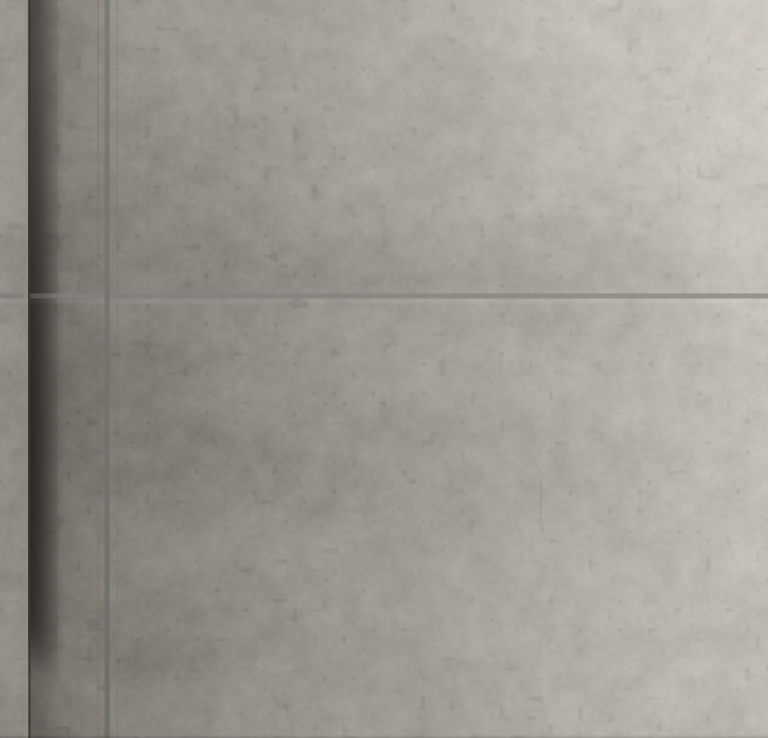
Give the GLSL for this texture, as a Shadertoy shader.

```glsl
float hash(vec2 p) {
    vec3 q = fract(vec3(p.xyx) * 0.1031);
    q += dot(q, q.yzx + 33.33);
    return fract((q.x + q.y) * q.z);
}

float noise(vec2 p) {
    vec2 i = floor(p), f = fract(p);
    f = f * f * (3.0 - 2.0 * f);
    return mix(mix(hash(i), hash(i + vec2(1, 0)), f.x),
               mix(hash(i + vec2(0, 1)), hash(i + vec2(1, 1)), f.x), f.y);
}

float fbm(vec2 p) {
    float sum = 0.0, amp = 0.5;
    for (int i = 0; i < 5; i++) {
        sum += amp * (noise(p) - 0.5);
        p = mat2(1.6, 1.2, -1.2, 1.6) * p + 17.3;
        amp *= 0.6;
    }
    return sum;
}

// Soft coverage of a straight line
float line(float x, float center, float halfWidth, float aa) {
    return 1.0 - smoothstep(halfWidth - aa, halfWidth + aa, abs(x - center));
}

void mainImage(out vec4 fragColor, in vec2 fragCoord) {
    vec2 uv = fragCoord / iResolution.xy;
    vec2 p = fragCoord / iResolution.y;
    float aa = 0.8 / iResolution.y;
    float jointY = 0.599;

    // Light falling across the slabs, dimmest at mid height
    float midDim = exp(-pow((uv.y - 0.42) / 0.33, 2.0));
    float slab = 0.475 + 0.29 * uv.x + 0.045 * uv.y * uv.y - 0.025 * midDim;
    slab += 0.012 * smoothstep(0.0, 0.2, uv.y - jointY) - 0.006 * step(jointY, uv.y);

    // Recessed strip with a cast shadow that fades out near the floor
    float strip = 0.49 + 0.03 * uv.y - 0.055 * midDim;
    strip += 0.03 * smoothstep(0.07, 0.13, uv.x);
    float shadowEnd = smoothstep(0.07, 0.17, uv.y + 0.8 * (uv.x - 0.04));
    float shadow = 1.0 - smoothstep(0.038, 0.088, uv.x);
    strip -= shadow * mix(0.09, 0.25 - 0.05 * smoothstep(0.6, 1.0, uv.y), shadowEnd);
    strip -= 0.025 * line(uv.x, 0.057, 0.018, aa) * shadowEnd;

    // Projecting panel at the far left
    float panel = 0.565 + 0.05 * uv.y - 0.035 * midDim - 0.7 * max(uv.x - 0.02, 0.0);

    float tone = mix(strip, slab, smoothstep(-aa, aa, uv.x - 0.1395));
    float onPanel = 1.0 - smoothstep(-aa, aa, uv.x - 0.0365);
    tone = mix(tone, panel, onPanel);

    // Mottled stone: broad clouds, fine grain and sparse pits
    float grain = 0.08 * fbm(p * vec2(5.0, 8.0)) + 0.065 * fbm(p * 42.0 + 9.0);
    grain += 0.018 * (noise(p * 190.0) - 0.5);
    grain -= 0.035 * smoothstep(0.83, 0.97, noise(p * 75.0 + 31.0));
    tone += grain * smoothstep(0.2, 0.5, tone);
    vec3 color = tone * mix(vec3(1.0, 0.96, 0.90), vec3(1.0, 0.975, 0.935),
                            smoothstep(0.25, 0.6, tone));

    // Warm hairlines beside the vertical joint
    color = mix(color, vec3(0.49, 0.43, 0.36), 0.45 * line(uv.x, 0.1275, 0.001, aa));
    color = mix(color, vec3(0.47, 0.45, 0.42), 0.35 * line(uv.x, 0.1525, 0.001, aa));

    // Panel edge: pale rim, then a dark gap
    color = mix(color, vec3(0.60, 0.56, 0.51), 0.6 * line(uv.x, 0.0345, 0.0015, aa));
    color = mix(color, vec3(0.22, 0.19, 0.17), 0.8 * line(uv.x, 0.0385, 0.0012, aa));

    // Grey joints, with a faint light lip under the horizontal one
    color += 0.025 * line(uv.y, jointY - 0.007, 0.003, 0.003);
    float across = line(uv.y, jointY, 0.0034, aa);
    float inShade = shadow * (1.0 - onPanel);
    vec3 groutAcross = vec3(0.49, 0.495, 0.48) + 0.07 * uv.x - 0.16 * inShade;
    color = mix(color, groutAcross, 0.9 * across * (1.0 - line(uv.x, 0.035, 0.004, aa)));
    vec3 groutDown = vec3(0.42, 0.425, 0.41) + 0.05 * uv.y;
    color = mix(color, groutDown, 0.9 * line(uv.x, 0.1395, 0.0032, aa));

    // Dim lower border
    color *= 1.0 - 0.12 * (1.0 - smoothstep(0.0, 0.005, uv.y));

    fragColor = vec4(clamp(color, 0.0, 1.0), 1.0);
}
```
